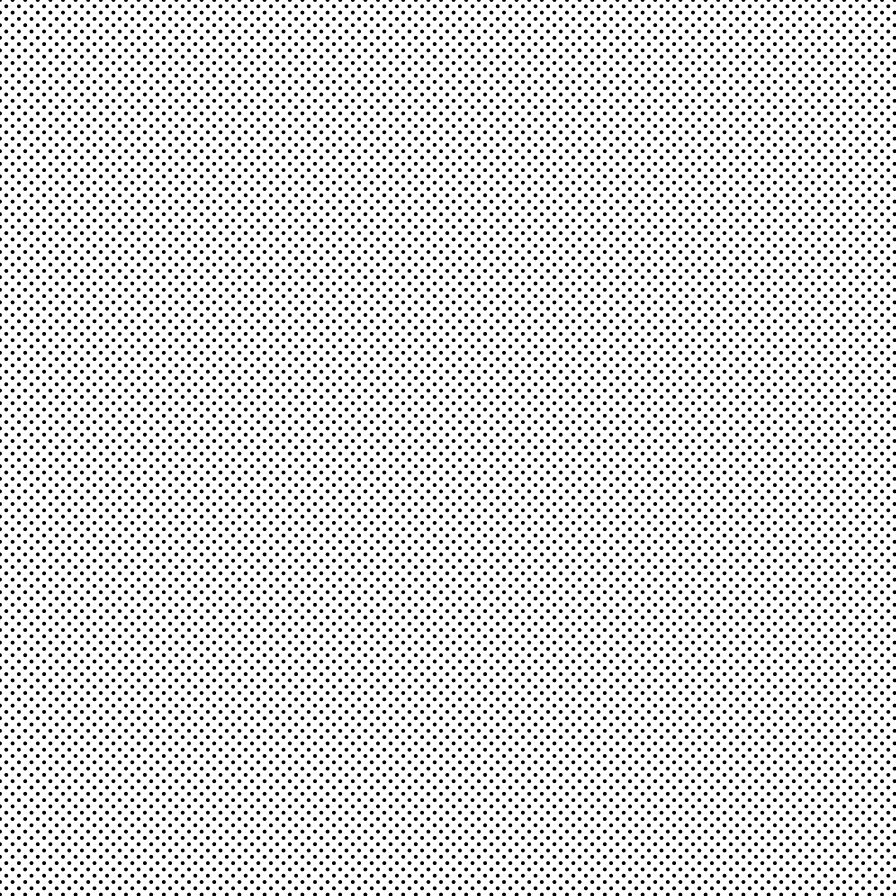
This pattern is drawn by a Shadertoy shader. Its source:

```glsl
// Fine staggered grid of small black dots on white paper.

const float REPEATS = 71.11;     // cells along the canvas height
const float DOT_RADIUS = 0.152;  // in cell widths
const vec3 PAPER = vec3(1.0);
const vec3 INK = vec3(0.0);

// Distance to the nearest dot edge; dots sit on cell corners and cell centers.
float staggeredDots(vec2 cell) {
    vec2 fromCorner = fract(cell + 0.5) - 0.5;
    vec2 fromCenter = fract(cell) - 0.5;
    return min(length(fromCorner), length(fromCenter)) - DOT_RADIUS;
}

void mainImage(out vec4 fragColor, in vec2 fragCoord) {
    // The grid starts at the upper left corner.
    vec2 fromTopLeft = vec2(fragCoord.x, iResolution.y - fragCoord.y);
    float cellsPerPixel = REPEATS / iResolution.y;
    vec2 cell = fromTopLeft * cellsPerPixel;

    // Blend across one pixel at the dot edge.
    float coverage = clamp(0.5 - staggeredDots(cell) / cellsPerPixel, 0.0, 1.0);
    fragColor = vec4(mix(PAPER, INK, coverage), 1.0);
}
```
